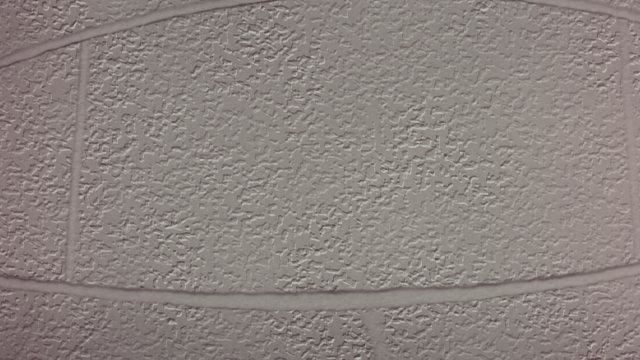
A Shadertoy shader for this texture:

```glsl
const vec3 SHADOW_PAINT = vec3(0.40, 0.355, 0.355);
const vec3 LIT_PAINT = vec3(0.66, 0.65, 0.62);
const vec3 EDGE_TINT = vec3(1.03, 0.975, 0.995);

float hash(vec2 cell) {
    vec3 q = fract(cell.xyx * vec3(0.1031, 0.1030, 0.0973));
    q += dot(q, q.yzx + 33.33);
    return fract((q.x + q.y) * q.z);
}

float noise(vec2 p) {
    vec2 cell = floor(p);
    vec2 f = fract(p);
    f = f * f * (3.0 - 2.0 * f);
    float low = mix(hash(cell), hash(cell + vec2(1, 0)), f.x);
    float high = mix(hash(cell + vec2(0, 1)), hash(cell + vec2(1, 1)), f.x);
    return mix(low, high, f.y);
}

float fbm(vec2 p, int octaves) {
    float sum = 0.0, weight = 0.5, total = 0.0;
    for (int i = 0; i < octaves; i++) {
        sum += weight * noise(p);
        total += weight;
        weight *= 0.5;
        p = mat2(1.6, 1.2, -1.2, 1.6) * p + 7.3;
    }
    return sum / total;
}

float bell(float d, float width) {
    return exp(-d * d / (width * width));
}

float band(float d, float halfWidth, float soft) {
    return 1.0 - smoothstep(halfWidth - soft, halfWidth + soft, abs(d));
}

// Flat painted skin broken by small pores and rarer deep pits
float stoneHeight(vec2 p) {
    vec2 warped = p + 0.005 * vec2(noise(p * 60.0), noise(p * 60.0 + 19.0));
    float pores = smoothstep(0.27, 0.55, fbm(warped * vec2(78.0, 100.0), 2));
    float pits = smoothstep(0.13, 0.29, fbm(warped * vec2(31.0, 46.0) + 5.0, 2));
    return pores + 0.8 * pits;
}

float relief(vec2 p, vec2 toLight) {
    return stoneHeight(p - toLight) - stoneHeight(p + toLight);
}

// Bowed course line with its lowest or highest point at apex
float bow(float x, vec2 apex, float bend) {
    return apex.y + bend * (x - apex.x) * (x - apex.x);
}

// Rounded mortar strip: pale body, dark upper and lower lips
float mortarShade(float d, float halfWidth, float upperLip, float lowerLip) {
    float body = 0.13 * bell(d + 0.25 * halfWidth, 0.6 * halfWidth);
    float upper = upperLip * bell(d - 0.8 * halfWidth, 0.0055);
    float lower = lowerLip * bell(d + halfWidth, 0.0035);
    return body - upper - lower;
}

void mainImage(out vec4 fragColor, in vec2 fragCoord) {
    vec2 p = fragCoord / iResolution.y;
    float aspect = iResolution.x / iResolution.y;
    float centered = 2.0 * p.x / aspect - 1.0;
    float wobble = 0.006 * (noise(p * 9.0) - 0.5) + 0.005 * (noise(p * 45.0) - 0.5);
    float wear = 0.5 + noise(p * 14.0 + 3.0);

    // Signed distances to the two bed joints
    float upperD = p.y - bow(p.x, vec2(1.1, 1.03), -0.17) + wobble;
    float lowerD = p.y - bow(p.x, vec2(0.79, 0.164), 0.093) + wobble;
    float upperWidth = 0.015;
    float lowerWidth = 0.017 + 0.010 * bell(p.x - 0.95, 0.45);

    float smoothMask = max(band(upperD, upperWidth, 0.005), band(lowerD, lowerWidth, 0.005));
    float joints = mortarShade(upperD, upperWidth, 0.20 * wear, 0.48 * wear)
                 + mortarShade(lowerD, lowerWidth, 0.52 * wear, 0.26 * wear);

    // Head joints at both ends of the full block
    float inBlock = smoothstep(0.0, 0.02, -upperD) * smoothstep(0.0, 0.02, lowerD - lowerWidth);
    float halfBlock = 0.745 + 0.07 * (0.93 - p.y);
    for (int i = 0; i < 2; i++) {
        float side = float(2 * i - 1);
        float d = p.x - 0.985 - side * halfBlock + 0.6 * wobble;
        float strength = i == 0 ? 1.0 : 0.4;
        float shade = 0.11 * bell(d - 0.002, 0.008)
                    - 0.17 * wear * bell(d + 0.011, 0.004) - 0.06 * bell(d - 0.013, 0.004);
        joints += inBlock * strength * shade;
        smoothMask = max(smoothMask, 0.9 * inBlock * band(d, 0.014, 0.005));
    }

    // Faint head joint in the course below, half a block along
    float below = smoothstep(0.0, 0.02, -lowerD - lowerWidth);
    float halfStep = p.x - 1.03 - 0.3 * (0.13 - p.y) + wobble;
    joints += below * (0.07 * bell(halfStep, 0.02) - 0.08 * bell(halfStep + 0.027, 0.007));
    smoothMask = max(smoothMask, 0.85 * below * band(halfStep, 0.026, 0.01));

    // Rough surface lit from above, with smoother patches
    float roughness = mix(0.34, 0.68, smoothstep(0.25, 0.75, fbm(p * 6.0, 2)));
    roughness *= mix(1.0, 0.8, abs(centered));
    float stone = relief(p, vec2(-0.0012, 0.0026)) * roughness * (1.0 - 0.9 * smoothMask);

    // Broad light falloff and stains
    float glow = 0.50 + 0.13 * bell(p.y - 0.45, 0.4) + 0.10 * centered;
    glow -= 0.17 * smoothstep(0.24, 0.0, p.y) + 0.13 * smoothstep(-0.75, -1.0, centered);
    glow += 0.18 * (fbm(p * 3.0 + 11.0, 3) - 0.5) + 0.10 * (noise(p * 150.0) - 0.5);

    float tone = clamp(glow + stone + joints, -0.25, 1.2);
    vec3 color = mix(SHADOW_PAINT, LIT_PAINT, tone);
    color *= mix(vec3(1.0), EDGE_TINT, smoothstep(0.45, 1.0, abs(centered)));
    fragColor = vec4(color, 1.0);
}
```
